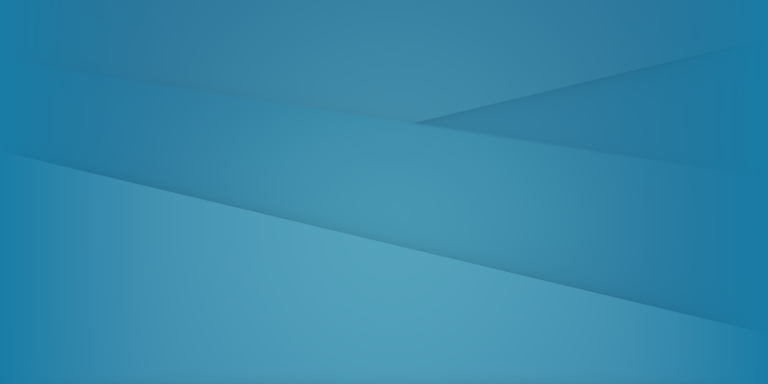
This background is drawn by a WebGL 1 fragment shader. Its source:

```glsl
precision highp float;
// Overlapping blue paper panels with slanted edges and soft shadows.
// Each panel blends a dim and a lit colour by one central glow; the panels
// are stacked back to front, then both sides fade into a flat blue.

uniform vec2 u_resolution;

const vec3 SIDE_BLUE = vec3(0.095, 0.487, 0.648);

// Signed distance above a slanted line through the given anchor.
float heightAbove(vec2 p, vec2 anchor, float slope) {
  return (p.y - anchor.y - slope * (p.x - anchor.x)) / sqrt(1.0 + slope * slope);
}

// Lays a panel over the base, casting a narrow and a wide shadow outside it.
vec3 layPanel(vec3 base, vec3 panel, float inside, float strength, float softness) {
  float gap = max(-inside, 0.0);
  float shadow = 0.6 * exp(-gap / 0.010) + 0.4 * exp(-gap / 0.045);
  float cover = smoothstep(-softness, softness, inside);
  return mix(base * (1.0 - strength * shadow), panel, cover);
}

// Broad elliptical light, one at its centre and falling towards zero.
float softGlow(vec2 p, vec2 centre, vec2 radius) {
  vec2 q = (p - centre) / radius;
  return exp(-dot(q, q));
}

void main() {
  float pixel = 1.0 / u_resolution.y;
  vec2 uv = gl_FragCoord.xy / u_resolution;
  vec2 p = uv * vec2(2.0, 1.0);

  // Panel edges
  vec2 junction = vec2(1.075, 0.679);
  float upper = heightAbove(p, junction, 0.239);
  float middle = -heightAbove(p, junction, -0.153);
  float lower = -heightAbove(p, vec2(0.0, 0.606), -0.2375);

  // Panel colours under the shared light
  float glow = softGlow(p, vec2(1.02, 0.42), vec2(0.64, 0.72));
  float bandGlow = softGlow(p, vec2(1.02, 0.40), vec2(0.62, 0.50));
  vec3 wedge = mix(vec3(0.135, 0.450, 0.605), vec3(0.235, 0.535, 0.660), glow);
  vec3 top = mix(vec3(0.155, 0.445, 0.595), vec3(0.275, 0.570, 0.680), glow);
  vec3 band = mix(vec3(0.145, 0.455, 0.610), vec3(0.280, 0.595, 0.702), bandGlow);
  vec3 front = mix(vec3(0.225, 0.535, 0.675), vec3(0.328, 0.635, 0.735), glow);

  // Stack from back to front; the middle edge is the softest
  float crisp = 0.8 * pixel;
  vec3 color = layPanel(wedge, top, upper, 0.085, crisp);
  color = layPanel(color, band, middle, 0.040, crisp + 0.004);
  color = layPanel(color, front, lower, 0.095, crisp);

  // Faint shade along the bottom border
  color *= 1.0 - 0.06 * exp(-p.y / 0.012);

  // Flat blue fade at the left and right, steepest at the border
  float sideDistance = min(p.x, 2.0 - p.x);
  float sideRamp = max(1.0 - sideDistance / 0.52, 0.0);
  color = mix(color, SIDE_BLUE, sideRamp * sideRamp);

  gl_FragColor = vec4(color, 1.0);
}
```
